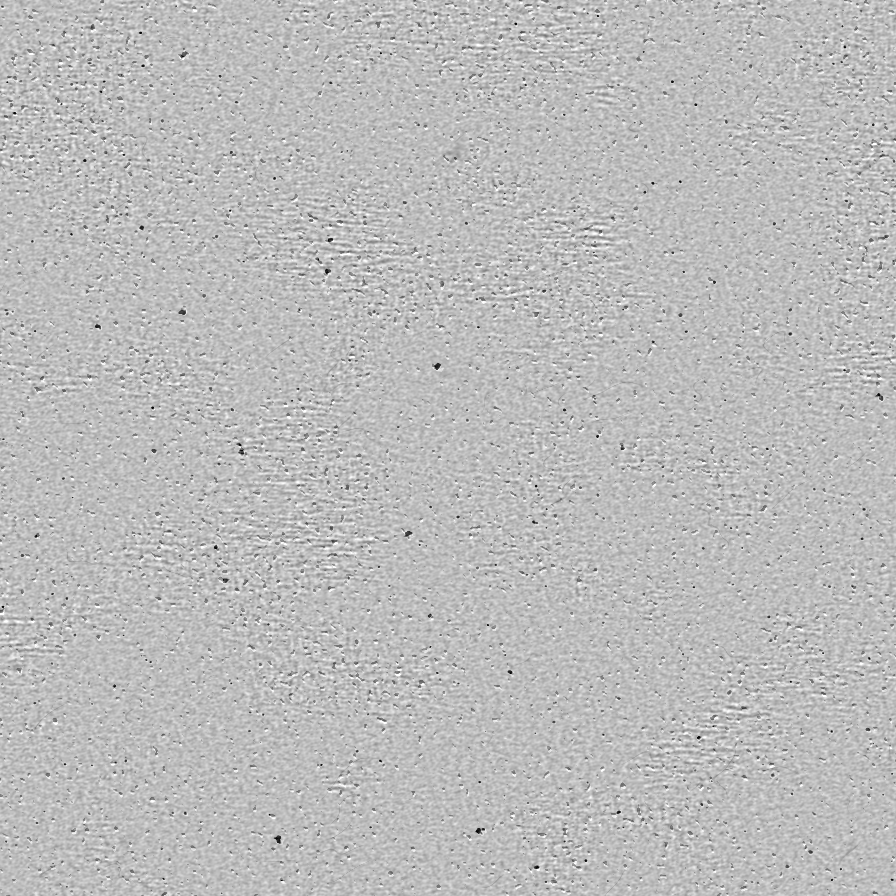
Give the GLSL for this texture, as a three.js fragment shader.

```glsl
// Fine grey plaster: crisp embossed grain, brushed streaks and tiny pits that
// thicken in rough patches, faint broken cracks, and scattered dark pores
// with pale rims. Built from hashed gradient noise and jittered cells.
#define BASE_GREY 0.741
#define GRAIN_CALM 0.038
#define GRAIN_ROUGH 0.052
#define STREAK_DEPTH 0.026
#define PIT_DEPTH 0.27
#define LIP_LIGHT 0.17
#define CRACK_DEPTH 0.09
#define PORE_DEPTH 0.62
#define RIM_LIGHT 0.14
#define EDGE 0.0010

varying vec2 vUv;

vec2 hash2(vec2 p) {
  vec3 q = fract(p.xyx * vec3(0.1031, 0.1030, 0.0973));
  q += dot(q, q.yzx + 33.33);
  return fract((q.xx + q.yz) * q.zy);
}

float slope(vec2 cell, vec2 corner, vec2 f) {
  return dot(2.0 * hash2(cell + corner) - 1.0, f - corner);
}

// Gradient noise scaled to a spread of about one
float noise(vec2 p) {
  vec2 cell = floor(p);
  vec2 f = fract(p);
  vec2 s = f * f * f * (f * (f * 6.0 - 15.0) + 10.0);
  vec2 right = vec2(1.0, 0.0);
  float low = mix(slope(cell, vec2(0.0), f), slope(cell, right, f), s.x);
  float high = mix(slope(cell, right.yx, f), slope(cell, vec2(1.0), f), s.x);
  return 5.8 * mix(low, high, s.y);
}

float fbm(vec2 p) {
  float sum = 0.0;
  float weight = 0.75;
  for (int i = 0; i < 4; i++) {
    sum += weight * noise(p);
    p = mat2(1.6, 1.2, -1.2, 1.6) * p + 17.3;
    weight *= 0.6;
  }
  return sum;
}

// Shears hide the noise lattice and give a slight slant
vec2 slant(vec2 uv, float amount) {
  return vec2(uv.x - amount * uv.y, uv.y + amount * uv.x);
}

float grain(vec2 uv) {
  float coarse = noise(slant(uv, 0.23) * vec2(135.0, 205.0) + 131.0);
  float fine = noise(slant(uv, -0.31) * vec2(230.0, 320.0) + 477.0);
  return 0.65 * coarse + 0.75 * fine;
}

// Lit slope of stretched noise: a pale and a dark side to each stroke
float streak(vec2 p) {
  return noise(p) - noise(p + vec2(0.0, 0.7));
}

float pitMask(vec2 uv, float threshold) {
  float n = noise(slant(uv, 0.37) * vec2(135.0, 190.0) + 611.0);
  n = 0.88 * n + 0.45 * noise(slant(uv, -0.18) * vec2(150.0, 290.0) + 811.0);
  return smoothstep(threshold, threshold + 0.7, n);
}

// One optional pore per cell: dark core minus a pale rim on its lower side
float pores(vec2 uv, float cells, float chance, float radius, float seed) {
  vec2 p = uv * cells;
  vec2 id = floor(p) + seed;
  vec2 pick = hash2(id + 41.0);
  vec2 d = (fract(p) - mix(vec2(0.25), vec2(0.75), hash2(id))) / cells;
  float tilt = 1.2 * (pick.y - 0.5);
  d = vec2(d.x + tilt * d.y, (d.y - tilt * d.x) * 1.2);
  vec2 vary = hash2(id + 83.0);
  float size = radius * mix(0.5, 1.15, vary.x);
  float wobble = 0.25 * size * noise(uv * 230.0 + seed);
  float core = 1.0 - smoothstep(-EDGE, EDGE, length(d) + wobble - size);
  float rimDistance = length(d + vec2(-0.2, 0.4) * size) + wobble - size;
  float rim = 1.0 - smoothstep(0.0, 1.8 * EDGE, rimDistance);
  float depth = PORE_DEPTH * mix(0.6, 1.1, vary.y);
  return step(pick.x, chance) * (depth * core - RIM_LIGHT * rim * (1.0 - core));
}

void main() {
  vec2 uv = vUv;

  // Rough patches, denser towards the top
  float patches = fbm(uv * vec2(4.5, 6.5) + 5.0);
  float rough = smoothstep(-0.7, 1.6, patches + 0.9 * (uv.y - 0.5));
  float grey = BASE_GREY + mix(GRAIN_CALM, GRAIN_ROUGH, rough) * grain(uv);

  // Brushed strokes, mostly level with a few upright
  float across = streak(slant(uv, 0.03) * vec2(48.0, 250.0) + 9.0);
  float upright = streak(slant(uv.yx, 0.05) * vec2(60.0, 240.0) + 263.0);
  float brushed = smoothstep(-0.6, 1.2, noise(uv * vec2(5.0, 9.0) + 20.0));
  grey += STREAK_DEPTH * across * (0.25 + rough * (0.5 + brushed));
  grey += STREAK_DEPTH * 0.6 * upright * rough * (1.0 - brushed);

  // Tiny pits with a lit lower lip
  float threshold = mix(1.85, 1.3, rough);
  float pit = pitMask(uv, threshold);
  float lip = pitMask(uv + vec2(-0.0007, 0.0026), threshold);
  grey += LIP_LIGHT * lip * (1.0 - pit) - PIT_DEPTH * pit;

  // Hairline cracks, broken into short lengths
  float crackField = abs(fbm(slant(uv, -0.5) * vec2(3.0, 6.0) + 90.0));
  float broken = smoothstep(0.3, 1.2, noise(uv * 17.0 + 140.0));
  grey -= CRACK_DEPTH * broken * (1.0 - smoothstep(0.01, 0.05, crackField));

  // Pores from many specks to a few large holes
  grey -= pores(uv, 91.0, 0.035, 0.0015, 300.0);
  grey -= pores(uv, 47.0, 0.035, 0.0021, 500.0);
  grey -= pores(uv, 21.0, 0.045, 0.0038, 700.0);

  gl_FragColor = vec4(vec3(clamp(grey, 0.03, 1.0)), 1.0);
}
```
